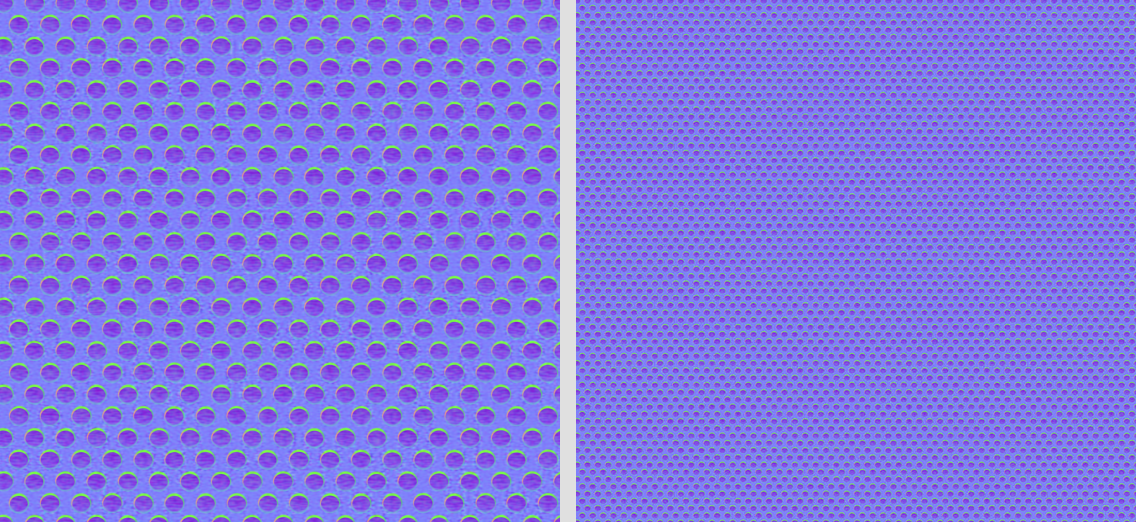
Left: one tile. Right: repeated 3 by 3.
A WebGL 1 fragment shader for this texture map:

```glsl
precision highp float;
uniform vec2 u_resolution;

#define GRID vec2(18.0, 24.0)     // holes across, rows down
#define PHASE vec2(0.61, 0.86)    // centre of the first hole, in cells
#define ROW_HEIGHT 0.70           // row spacing relative to hole spacing
#define HOLE_RADIUS 0.325
#define FLOOR_RADIUS 0.293
#define FLOOR_SQUASH 0.91
#define FLOOR_DROP 0.018
#define EDGE_SOFTNESS 0.03
#define PLATE_WEAR vec2(0.15, 0.30)
#define FLOOR_WEAR vec2(0.10, 0.22)
#define HOLE_VARIATION 0.05

const vec3 PLATE = vec3(0.50, 0.50, 0.985);
const vec3 FLOOR_DARK = vec3(0.50, 0.25, 0.87);
const vec3 FLOOR_LIGHT = vec3(0.52, 0.34, 0.93);
const vec3 WALL_LOW = vec3(0.45, 0.66, 0.86);
const vec3 WALL_TOP = vec3(0.47, 0.97, 0.28);
const vec3 WALL_LEFT = vec3(0.90, 0.61, 0.54);
const vec3 WALL_RIGHT = vec3(0.38, 0.77, 0.53);

vec2 hash2(vec2 p) {
  vec3 a = fract(p.xyx * vec3(0.1031, 0.1030, 0.0973));
  a += dot(a, a.yzx + 33.33);
  return fract((a.xx + a.yz) * a.zy);
}

float cornerSlope(vec2 corner, vec2 offset, vec2 period, float seed) {
  float angle = 6.2831853 * hash2(mod(corner, period) + seed).x;
  return dot(vec2(cos(angle), sin(angle)), offset);
}

// Gradient noise that wraps after the given number of lattice cells
float wrapNoise(vec2 uv, vec2 period, float seed) {
  vec2 p = uv * period;
  vec2 i = floor(p);
  vec2 f = p - i;
  vec2 w = f * f * f * (f * (f * 6.0 - 15.0) + 10.0);
  vec2 e = vec2(1.0, 0.0);
  float low = mix(cornerSlope(i, f, period, seed),
                  cornerSlope(i + e, f - e, period, seed), w.x);
  float high = mix(cornerSlope(i + e.yx, f - e.yx, period, seed),
                   cornerSlope(i + 1.0, f - 1.0, period, seed), w.x);
  return mix(low, high, w.y);
}

float disc(float dist, float radius, float softness) {
  return 1.0 - smoothstep(radius - softness, radius + softness, dist);
}

// Wall tint by the direction it faces
vec3 wallColor(vec2 dir, float leftStrength) {
  float upper = smoothstep(-0.6, 0.2, dir.y);
  vec3 c = mix(WALL_LOW, WALL_LEFT, leftStrength * upper * smoothstep(0.3, 0.85, -dir.x));
  c = mix(c, WALL_RIGHT, upper * smoothstep(0.3, 0.9, dir.x));
  return mix(c, WALL_TOP, smoothstep(0.4, 0.9, dir.y));
}

void main() {
  vec2 uv = gl_FragCoord.xy / u_resolution;

  // Staggered rows of holes
  vec2 p = uv * GRID - PHASE;
  float row = floor(p.y + 0.5);
  p.x -= 0.5 * mod(row, 2.0);
  float column = floor(p.x + 0.5);
  vec2 q = (p - vec2(column, row)) * vec2(1.0, ROW_HEIGHT);
  vec2 vary = hash2(mod(vec2(column, row), GRID) + 7.0) - 0.5;
  q -= vary * 0.015;
  float dist = length(q);
  vec2 dir = q / max(dist, 0.001);

  // Fine relief: rippled plate, horizontal streaks on the floor
  vec2 ripple = vec2(wrapNoise(uv, vec2(168.0, 150.0), 11.0),
                     wrapNoise(uv, vec2(132.0, 204.0), 47.0));
  vec2 streak = vec2(ripple.x, wrapNoise(uv, vec2(72.0, 216.0), 83.0));
  float patches = 0.5 + 0.7 * smoothstep(-0.3, 0.35, wrapNoise(uv, vec2(14.0, 13.0), 5.0));
  float nearHole = 1.0 - 0.6 * smoothstep(0.37, 0.49, dist);

  // Plate, wall and floor; the floor melts into the lower wall
  float hole = disc(dist, HOLE_RADIUS, EDGE_SOFTNESS);
  float melt = 1.0 - smoothstep(-0.25, 0.0, q.y);
  vec2 onFloor = (q + vec2(0.0, FLOOR_DROP)) / vec2(1.0, FLOOR_SQUASH);
  float base = disc(length(onFloor), FLOOR_RADIUS + 0.015 * vary.y - 0.02 * melt,
                    EDGE_SOFTNESS * (0.9 + 0.9 * melt));
  vec3 floorTint = mix(FLOOR_LIGHT, FLOOR_DARK, smoothstep(-0.2, 0.2, q.y + 0.2 * q.x));
  floorTint.g += HOLE_VARIATION * vary.x;
  vec3 color = mix(PLATE, wallColor(dir, 0.9 + 0.4 * vary.y), hole);
  color = mix(color, floorTint, base);

  vec2 plateRelief = ripple * PLATE_WEAR * patches * nearHole * (1.0 - 0.5 * hole);
  vec2 relief = mix(plateRelief, streak * FLOOR_WEAR, base);
  color.rg += relief;
  color.b -= 0.25 * length(relief);
  gl_FragColor = vec4(clamp(color, 0.0, 1.0), 1.0);
}
```
